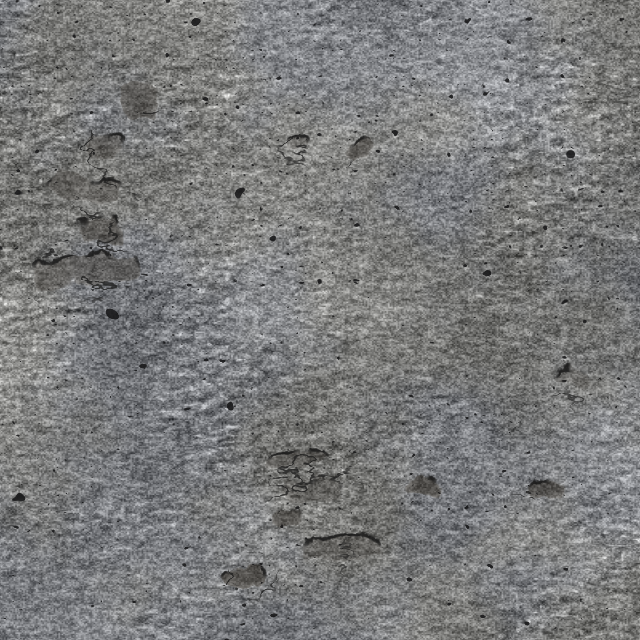
Write a three.js fragment shader that draws this texture.

```glsl
// Weathered grey concrete: fine grain and soft mottling with embossed
// roughness, dark pits in jittered grid cells, and stacks of shallow
// ragged chips with shadowed upper lips and hairline cracks around them.
varying vec2 vUv;

float hash(vec2 p) {
  vec3 q = fract(p.xyx * vec3(0.1031, 0.1030, 0.0973));
  q += dot(q, q.yzx + 33.33);
  return fract((q.x + q.y) * q.z);
}

float noise(vec2 p) {
  vec2 i = floor(p), f = fract(p);
  f = f * f * (3.0 - 2.0 * f);
  return mix(mix(hash(i), hash(i + vec2(1.0, 0.0)), f.x),
             mix(hash(i + vec2(0.0, 1.0)), hash(i + 1.0), f.x), f.y);
}

float fbm(vec2 p) {
  float sum = 0.0, gain = 0.5;
  for (int i = 0; i < 5; i++) {
    sum += gain * noise(p);
    p = p * 2.03 + 19.7;
    gain *= 0.5;
  }
  return sum / 0.97;
}

// One ragged pit in some of the grid cells, denser in noisy clusters
float pits(vec2 p, float cells, float share) {
  vec2 q = p * cells, id = floor(q);
  vec2 offset = fract(q) - 0.35 - 0.3 * vec2(hash(id + 3.0), hash(id + 17.0));
  offset.y = offset.y * (1.0 + 1.3 * hash(id + 5.0)) + offset.x * (hash(id + 9.0) - 0.5);
  float d = length(offset) + (noise(q * 7.0) - 0.5) * 0.2;
  float radius = mix(0.04, 0.14, pow(hash(id + 29.0), 2.0));
  float soft = cells * 0.0015;
  float cluster = smoothstep(0.25, 0.75, noise(id / cells * 6.0 + 4.0));
  float present = step(hash(id + 41.0), share * (0.3 + 1.4 * cluster));
  return present * (1.0 - smoothstep(radius - soft, radius + soft, d));
}

float roundedBox(vec2 p, vec2 halfSize, float r) {
  vec2 d = abs(p) - halfSize + r;
  return length(max(d, 0.0)) + min(max(d.x, d.y), 0.0) - r;
}

void main() {
  vec2 p = vUv;
  float mottle = fbm(p * vec2(5.0, 6.0) + 2.0);
  float rough = smoothstep(0.35, 0.7, fbm(p * 6.0 + 31.0));

  // Cool grey body, drifting to a warmer grey
  float warm = smoothstep(0.4, 0.65, fbm(p * 4.0 + 57.0));
  vec3 color = mix(vec3(0.478, 0.486, 0.502), vec3(0.492, 0.492, 0.482), warm);
  color += (mottle - 0.5) * 0.26;

  // Grain, short horizontal streaks and relief lit from above
  float grain = (noise(p * vec2(400.0, 470.0)) - 0.5) * 0.26
              + (noise(p * vec2(140.0, 250.0) + 7.0) - 0.5) * 0.18
              + (noise(p * vec2(55.0, 160.0) + 13.0) - 0.5) * 0.11;
  vec2 bump = p * vec2(38.0, 80.0);
  float relief = fbm(bump) - fbm(bump + vec2(-0.2, 0.5));
  color += grain + relief * (0.1 + 0.3 * rough);

  // Pale flecks where the skin is rough
  float fleck = smoothstep(0.72, 0.92, noise(p * vec2(110.0, 210.0) + 71.0));
  color += fleck * (0.04 + 0.12 * rough);

  // Chips: a stack at upper left, one at lower centre, small ones elsewhere
  vec2 ragged = vec2(fbm(p * 26.0), fbm(p * 26.0 + 43.0)) - 0.5;
  float nearest = 1.0;
  for (int i = 0; i < 15; i++) {
    float k = float(i), group = mod(k, 3.0), row = floor(k / 3.0);
    vec2 seed = vec2(k * 7.0 + 3.0, 11.0);
    float h1 = hash(seed), h2 = hash(seed + 20.0), h3 = hash(seed + 50.0);
    vec2 center = vec2(0.18 + (h1 - 0.5) * 0.13, 0.84 - 0.066 * row);
    if (group > 0.5) center = vec2(0.45 + (h1 - 0.5) * 0.2, 0.28 - 0.046 * row);
    if (group > 1.5) center = vec2(0.3 + 0.68 * h1, 0.1 + 0.7 * h2);
    vec2 size = vec2(mix(0.025, 0.1, h2 * h2), mix(0.011, 0.026, h3));
    if (group > 1.5) size = vec2(0.014 + 0.014 * h3, 0.013);

    vec2 local = p - center;
    float d = roundedBox(local + ragged * 0.04, size, 0.011);
    nearest = min(nearest, d);
    float inside = 1.0 - smoothstep(-0.002, 0.002, d);
    float depth = mix(0.35, 0.95, hash(seed + 80.0));
    vec3 floorColor = vec3(0.315, 0.305, 0.29) + grain * 0.55
                    + (noise(p * vec2(90.0, 24.0)) - 0.5) * 0.1;
    color = mix(color, floorColor, inside * depth);

    // Broken shadow under the upper lip, thin light on the lower one
    float lip = 1.0 - smoothstep(0.001, 0.0045, abs(d + 0.001));
    float upper = smoothstep(-0.2, 0.7, local.y / size.y);
    float broken = smoothstep(0.4, 0.6, noise(p * 32.0 + k));
    color = mix(color, vec3(0.09), lip * upper * broken * 0.85);
    color += lip * (1.0 - upper) * 0.06;
  }

  // Hairline cracks hugging the chips
  float vein = abs(fbm(p * vec2(10.0, 19.0) + 83.0) - 0.5);
  float crack = (1.0 - smoothstep(0.003, 0.015, vein))
              * (1.0 - smoothstep(0.005, 0.04, nearest))
              * smoothstep(0.42, 0.6, noise(p * 22.0 + 5.0));
  color = mix(color, vec3(0.12), crack * 0.8);

  // Pits from rare holes down to pinpricks, with a pale lower edge
  float holes = max(pits(p, 15.0, 0.13), max(pits(p + 0.37, 34.0, 0.2), pits(p + 0.71, 72.0, 0.16)));
  float below = pits(p + vec2(0.37, 0.374), 34.0, 0.2);
  color += below * (1.0 - holes) * 0.08;
  color = mix(color, vec3(0.085, 0.085, 0.09), holes * 0.88);

  gl_FragColor = vec4(clamp(color, 0.0, 1.0), 1.0);
}
```
